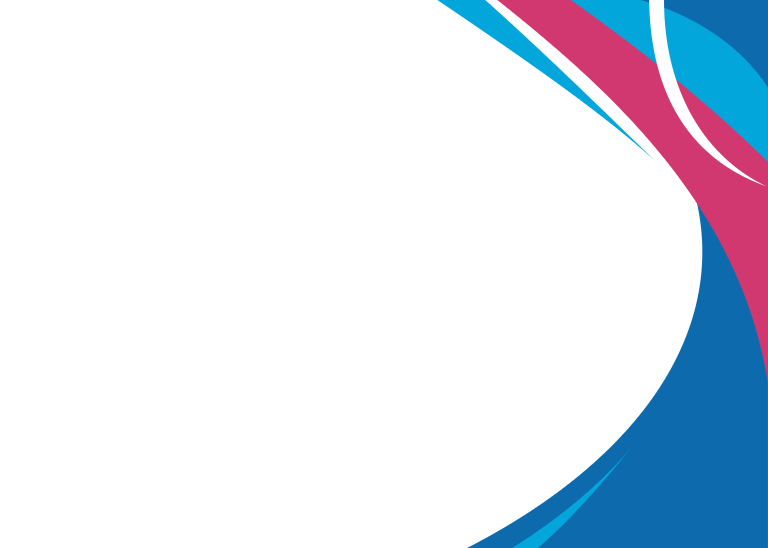
Write a Shadertoy shader that draws this background.

```glsl
// Draws a white page with sweeping blue, cyan and pink ribbons on its right side.

vec2 bezier(vec2 a, vec2 b, vec2 c, vec2 d, float t) {
    float s = 1.0 - t;
    return s * s * s * a + 3.0 * s * s * t * b + 3.0 * s * t * t * c + t * t * t * d;
}

// Smooth coverage of the area to the right of a curve that runs downwards from a to d.
float rightOf(vec2 p, vec2 a, vec2 b, vec2 c, vec2 d) {
    float low = 0.0, high = 1.0;
    for (int i = 0; i < 18; i++) {
        float mid = 0.5 * (low + high);
        if (bezier(a, b, c, d, mid).y > p.y) low = mid;
        else high = mid;
    }
    float t = 0.5 * (low + high);
    float s = 1.0 - t;
    vec2 tangent = s * s * (b - a) + 2.0 * s * t * (c - b) + t * t * (d - c);
    float dist = (p.x - bezier(a, b, c, d, t).x) * abs(tangent.y) / length(tangent);
    return clamp(0.5 + dist * iResolution.y, 0.0, 1.0);
}

void mainImage(out vec4 fragColor, in vec2 fragCoord) {
    // Units of canvas height
    vec2 p = fragCoord / iResolution.xy * vec2(1.396, 1.0);

    vec3 white = vec3(1.0);
    vec3 blue = vec3(0.05, 0.42, 0.68);
    vec3 pink = vec3(0.82, 0.22, 0.44);
    vec3 cyan = vec3(0.01, 0.65, 0.86);
    vec3 color = white;

    // Tapering cyan blade at the upper left of the ribbons
    vec2 tip = vec2(1.193, 0.704);
    float blade = rightOf(p, vec2(0.795, 1.0), vec2(0.945, 0.898), vec2(1.1, 0.791), tip)
                - rightOf(p, vec2(0.882, 1.0), vec2(0.991, 0.902), vec2(1.095, 0.8), tip);
    color = mix(color, cyan, max(blade, 0.0) * step(tip.y, p.y));

    // Large blue sweep at the lower right
    color = mix(color, blue, rightOf(p, vec2(1.264, 0.642), vec2(1.324, 0.4),
                                     vec2(1.167, 0.164), vec2(0.849, 0.0)));

    // Cyan glint inside the blue sweep
    tip = vec2(1.149, 0.185);
    float glint = rightOf(p, tip, vec2(1.091, 0.116), vec2(1.018, 0.055), vec2(0.931, 0.0))
                - rightOf(p, tip, vec2(1.091, 0.113), vec2(1.036, 0.051), vec2(0.978, 0.0));
    color = mix(color, cyan, max(glint, 0.0) * step(p.y, tip.y));

    // Pink ribbon, then the cyan and blue layers in the corner
    color = mix(color, pink, rightOf(p, vec2(0.904, 1.0), vec2(1.104, 0.84),
                                     vec2(1.345, 0.627), vec2(1.396, 0.3)));
    color = mix(color, cyan, rightOf(p, vec2(1.038, 1.0), vec2(1.164, 0.909),
                                     vec2(1.282, 0.818), vec2(1.396, 0.704)));
    color = mix(color, blue, rightOf(p, vec2(1.164, 1.0), vec2(1.255, 0.975),
                                     vec2(1.345, 0.92), vec2(1.396, 0.84)));

    // Thin white arc crossing the corner
    tip = vec2(1.393, 0.66);
    float arc = rightOf(p, vec2(1.18, 1.0), vec2(1.182, 0.827), vec2(1.255, 0.709), tip)
              - rightOf(p, vec2(1.207, 1.0), vec2(1.207, 0.845), vec2(1.273, 0.718), tip);
    color = mix(color, white, max(arc, 0.0) * step(tip.y, p.y));

    fragColor = vec4(color, 1.0);
}
```
